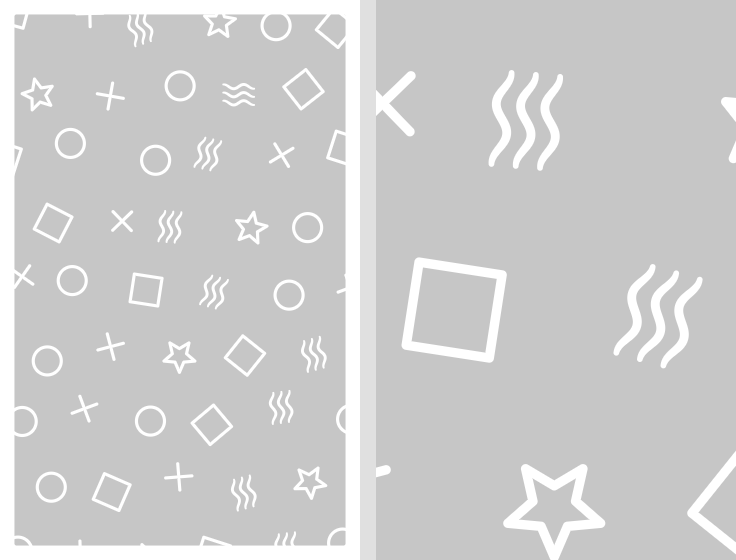
Left, the full canvas; right, a detail of the centre.
Reproduce this pattern procedurally as a Shadertoy shader.

```glsl
// White outlined rings, crosses, stars, squares and wave triplets on a grey panel.
// Each staggered grid cell holds one jittered, turned shape drawn from its
// distance function; the panel with its soft corners clips them all.
#define PANEL_GREY 0.777   // panel brightness
#define MARGIN 0.0258      // white border, in canvas heights
#define CORNER 0.004       // panel corner radius
#define CELL 0.1185        // grid spacing
#define JITTER 0.32        // full shift range, in cells
#define STROKE 0.0028      // half line width
#define RADIUS 0.0250      // ring radius and square half side
#define STAR_TIP 0.0290    // star outer radius
#define WAVE_GAP 0.0145    // distance between wave lines

const float PI = 3.14159265;

// Three random values from 0 to 1 per cell
vec3 hash3(vec2 cell) {
    vec3 q = fract(cell.xyx * vec3(0.1031, 0.1030, 0.0973));
    q += dot(q, q.yxz + 33.33);
    return fract((q.xxy + q.yzz) * q.zyx);
}

float segment(vec2 p, vec2 a, vec2 b) {
    vec2 ab = b - a;
    return length(p - a - ab * clamp(dot(p - a, ab) / dot(ab, ab), 0.0, 1.0));
}

float ring(vec2 p) {
    return abs(length(p) - RADIUS) - STROKE;
}

float cross2(vec2 p) {
    p = abs(p);
    p = vec2(max(p.x, p.y), min(p.x, p.y));
    return segment(p, vec2(0.0), vec2(0.0235, 0.0)) - STROKE;
}

// Fold the plane into one tenth of the star, then measure its edge
float star(vec2 p) {
    float fifth = 2.0 * PI / 5.0;
    float a = abs(mod(atan(p.x, p.y) + 0.5 * fifth, fifth) - 0.5 * fifth);
    vec2 notch = 0.46 * STAR_TIP * vec2(sin(0.5 * fifth), cos(0.5 * fifth));
    return segment(length(p) * vec2(sin(a), cos(a)), vec2(0.0, STAR_TIP), notch) - STROKE;
}

// Square outline with rounded outer corners
float square(vec2 p) {
    p = abs(p);
    p = vec2(max(p.x, p.y), min(p.x, p.y));
    return segment(p, vec2(RADIUS, 0.0), vec2(RADIUS)) - STROKE;
}

// Three parallel sine strokes that thin out towards their ends
float waves(vec2 p) {
    float halfLength = 0.0275, amplitude = 0.0038, k = 2.0 * PI / 0.036;
    float x = clamp(p.x, -halfLength, halfLength);
    float lane = clamp(round(p.y / WAVE_GAP), -1.0, 1.0);
    float d = 1.0;
    for (float i = -1.0; i <= 1.0; i++) {
        float line = clamp(lane + i, -1.0, 1.0) * WAVE_GAP;
        float slope = amplitude * k * cos(k * x);
        float dy = abs(p.y - line - amplitude * sin(k * x)) / sqrt(1.0 + slope * slope);
        d = min(d, length(vec2(p.x - x, dy)));
    }
    return d - STROKE * mix(0.95, 0.6, pow(abs(x) / halfLength, 3.0));
}

// Distance to the shape in the cell around p
float shapes(vec2 p) {
    vec2 g = p / CELL + vec2(8.3, 8.35);
    float row = floor(g.y);
    g.x += 0.5 * mod(row, 2.0);
    vec2 cell = floor(g);
    vec3 rnd = hash3(cell + 17.0);
    vec2 q = (g - cell - 0.5 - (rnd.xy - 0.5) * JITTER) * CELL;

    // Deal the five kinds across each row in a shuffled order
    vec3 deal = hash3(vec2(row, 71.0));
    float kind = mod(cell.x * (1.0 + floor(deal.x * 4.0)) + floor(deal.y * 5.0), 5.0);
    float pick = fract(rnd.x * 7.0 + rnd.y * 13.0);
    if (kind > 1.5 && kind < 2.5 && pick < 0.25) kind = 0.0;

    // Waves stand nearly upright, a few lie flat; the rest turn freely
    float turn = rnd.z * 2.0 * PI;
    if (kind > 3.5) turn = pick < 0.15 ? 0.0 : 0.5 * PI + (rnd.z - 0.5) * 0.8;
    float c = cos(turn), s = sin(turn);
    q = mat2(c, -s, s, c) * q;

    if (kind < 0.5) return ring(q);
    if (kind < 1.5) return cross2(q);
    if (kind < 2.5) return star(q);
    if (kind < 3.5) return square(q);
    return waves(q);
}

void mainImage(out vec4 fragColor, in vec2 fragCoord) {
    float pixel = 1.0 / iResolution.y;
    vec2 p = fragCoord * pixel;

    // Panel
    vec2 middle = 0.5 * iResolution.xy * pixel;
    vec2 edge = abs(p - middle) - (middle - MARGIN - CORNER);
    float panel = length(max(edge, 0.0)) + min(max(edge.x, edge.y), 0.0) - CORNER;

    // Grey where inside the panel and outside every shape
    float grey = clamp(0.5 - panel / pixel, 0.0, 1.0)
               * clamp(0.5 + shapes(p) / pixel, 0.0, 1.0);
    fragColor = vec4(vec3(mix(1.0, PANEL_GREY, grey)), 1.0);
}
```
